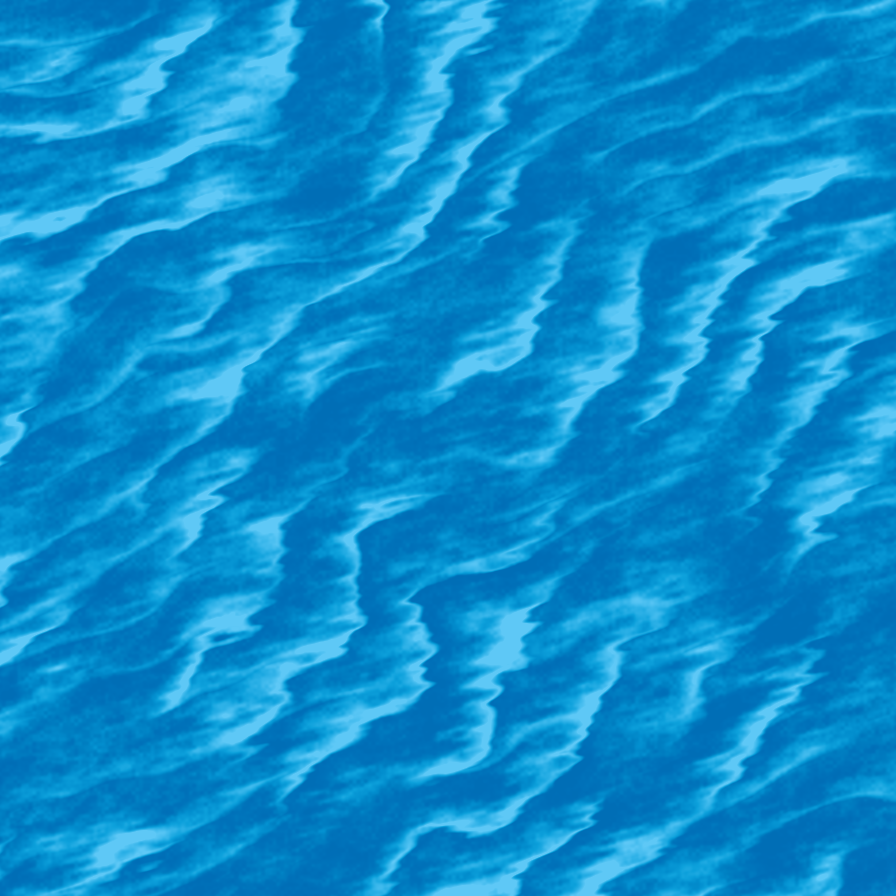
This texture is drawn by a WebGL 1 fragment shader. Its source:

```glsl
precision highp float;
uniform vec2 u_resolution;

float hash(vec2 cell) {
  return fract(sin(dot(cell, vec2(127.1, 311.7))) * 43758.55);
}

float noise(vec2 p) {
  vec2 i = floor(p), f = fract(p);
  f = f * f * (3.0 - 2.0 * f);
  return mix(mix(hash(i), hash(i + vec2(1, 0)), f.x),
             mix(hash(i + vec2(0, 1)), hash(i + vec2(1, 1)), f.x), f.y);
}

// x runs along a line at the given angle, y across it to the lower right
vec2 alignTo(vec2 p, float angle) {
  vec2 d = vec2(cos(angle), sin(angle));
  return vec2(dot(p, d), dot(p, vec2(d.y, -d.x)));
}

// Soft rise, then a steep fall on the lower right flank
float crest(float phase, float sharpness) {
  float f = fract(phase);
  return 1.4 * pow(f, sharpness) * (1.0 - smoothstep(0.83, 1.0, f));
}

// Mottled light, drawn out along the ripples
float mottle(vec2 p) {
  float sum = 0.0, weight = 0.5;
  for (int i = 0; i < 4; i++) {
    sum += weight * noise(p);
    p = alignTo(p, 0.5) * 2.1 + 7.3;
    weight *= 0.55;
  }
  return sum;
}

vec3 waterColor(float light) {
  vec3 c = mix(vec3(0.0, 0.43, 0.715), vec3(0.0, 0.45, 0.73), clamp(light / 0.13, 0.0, 1.0));
  c = mix(c, vec3(0.0, 0.50, 0.76), clamp((light - 0.13) / 0.13, 0.0, 1.0));
  c = mix(c, vec3(0.01, 0.56, 0.81), clamp((light - 0.26) / 0.13, 0.0, 1.0));
  c = mix(c, vec3(0.05, 0.63, 0.86), clamp((light - 0.39) / 0.17, 0.0, 1.0));
  c = mix(c, vec3(0.19, 0.70, 0.91), clamp((light - 0.56) / 0.22, 0.0, 1.0));
  return mix(c, vec3(0.37, 0.785, 0.965), clamp((light - 0.78) / 0.28, 0.0, 1.0));
}

void main() {
  vec2 p = gl_FragCoord.xy / min(u_resolution.x, u_resolution.y);
  vec2 swell = alignTo(p, 0.82);
  vec2 ripple = alignTo(p, 0.40);
  vec2 streak = alignTo(p, 0.25);

  // Broad bends, tighter bends and fine feathering of the crests
  float bend = 0.10 * (noise(swell * 3.6 + 11.0) - 0.5)
             + 0.075 * (noise(swell * 8.5 + 31.0) - 0.5)
             + 0.006 * sin(swell.x * 43.0 + 3.0 * sin(swell.y * 17.0));
  float feather = noise(streak * vec2(17.0, 82.0) + 5.0) - 0.5;
  float fineFeather = noise(streak * vec2(48.0, 165.0) + 19.0) - 0.5;
  float fray = 0.024 * feather + 0.013 * fineFeather;

  // Main swell, broken into short crests
  float swellStrength = mix(0.12, 1.12, smoothstep(0.22, 0.75, noise(swell * vec2(8.5, 12.0) + 43.0)));
  float light = swellStrength * crest((swell.y + bend + fray) / 0.086, 2.3);

  // Thin, flatter ripples linking the crests
  float rippleStrength = 0.62 * smoothstep(0.42, 0.8, noise(ripple * vec2(7.0, 15.0) + 71.0));
  light += rippleStrength * crest((ripple.y + 0.7 * bend + 0.3 * fray) / 0.058, 4.0);

  // Mottling, streaks and grain
  light += 0.58 * (mottle(streak * vec2(11.0, 14.0) + 3.0) - 0.29);
  light += (0.08 + 0.32 * light) * (feather + 0.9 * fineFeather);
  light += 0.13 * (noise(swell * vec2(75.0, 115.0)) - 0.5);
  light += 0.14 * (noise(p * 235.0) - 0.5);

  gl_FragColor = vec4(waterColor(light), 1.0);
}
```
